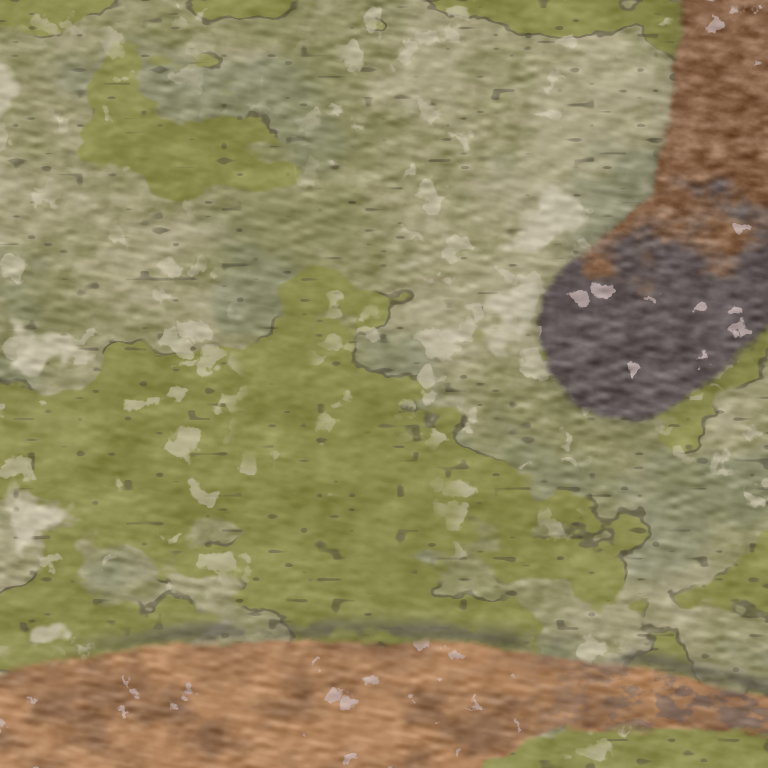
Give the GLSL for this texture, as a three.js fragment shader.

```glsl
// Weathered wall: olive and pale crust with moss patches, cream flakes and cracks,
// crossed by a rusty bar along the bottom and a bent rusty arm at the upper right.
// Value noise shapes the stains, jittered cells the flakes, a height slope the relief.

varying vec2 vUv;

const vec3 OLIVE = vec3(0.55, 0.54, 0.38);
const vec3 PALE = vec3(0.67, 0.64, 0.52);
const vec3 GREY_GREEN = vec3(0.52, 0.53, 0.43);
const vec3 MOSS = vec3(0.53, 0.53, 0.28);
const vec3 CREAM = vec3(0.78, 0.75, 0.66);
const vec3 RUST = vec3(0.52, 0.39, 0.29);
const vec3 ORANGE = vec3(0.70, 0.53, 0.38);
const vec3 CHAR = vec3(0.38, 0.345, 0.34);
const vec3 CRACK = vec3(0.30, 0.28, 0.23);
const vec3 SPECK = vec3(0.76, 0.69, 0.68);

const float RELIEF = 0.36;        // strength of the surface slope shading
const float EDGE = 0.006;         // softness of the large outlines
const float MOSS_LEVEL = 0.555;   // higher means less moss
const float ARM_RADIUS = 0.116;
const vec2 GRAIN = vec2(65.0, 125.0);
const vec2 LIGHT = vec2(-0.0025, 0.0030);

float hash(vec2 p) {
  return fract(sin(dot(p, vec2(127.1, 311.7))) * 43758.5453);
}

float noise(vec2 p) {
  vec2 i = floor(p), f = fract(p);
  f = f * f * (3.0 - 2.0 * f);
  return mix(mix(hash(i), hash(i + vec2(1.0, 0.0)), f.x),
             mix(hash(i + vec2(0.0, 1.0)), hash(i + 1.0), f.x), f.y);
}

float fbm(vec2 p) {
  float sum = 0.0, weight = 0.533;
  for (int i = 0; i < 4; i++) {
    sum += weight * noise(p);
    p = mat2(1.6, 1.2, -1.2, 1.6) * p + 7.3;
    weight *= 0.5;
  }
  return sum;
}

// Fine bumps, stretched along a slightly falling direction
float height(vec2 p) {
  vec2 q = vec2(p.x, p.y + 0.18 * p.x);
  return 0.6 * noise(q * GRAIN) + 0.4 * noise(q * GRAIN * 0.45 + 31.0);
}

// Ragged blobs: one per jittered cell, present in the given share of cells
float flakes(vec2 p, float cells, float share, float seed) {
  vec2 q = p * cells;
  q += 1.3 * (vec2(fbm(q * 1.7 + seed), fbm(q * 1.7 + seed + 40.0)) - 0.5);
  float cover = 0.0;
  for (int j = -1; j <= 1; j++) {
    for (int i = -1; i <= 1; i++) {
      vec2 cell = floor(q) + vec2(float(i), float(j));
      float pick = hash(cell + seed);
      vec2 centre = cell + 0.2 + 0.6 * vec2(hash(cell + seed + 3.0), hash(cell + seed + 9.0));
      float radius = mix(0.14, 0.46, pick / share);
      float d = length((q - centre) * vec2(0.85, 1.1));
      cover = max(cover, step(pick, share) * (1.0 - smoothstep(radius - 0.1, radius + 0.04, d)));
    }
  }
  return cover;
}

float segment(vec2 p, vec2 a, vec2 b) {
  vec2 ab = b - a;
  return length(p - a - ab * clamp(dot(p - a, ab) / dot(ab, ab), 0.0, 1.0));
}

void main() {
  vec2 p = vUv;
  float broad = fbm(p * 5.0 + 2.0);
  float fine = fbm(p * vec2(18.0, 26.0) + 11.0);
  float grit = fbm(p * vec2(45.0, 70.0) + 5.0);
  float slope = height(p + LIGHT) - height(p);
  float ragged = (fine - 0.5) * 0.035 + (grit - 0.5) * 0.015;

  // Crust with grey stains
  vec3 color = mix(OLIVE, PALE, smoothstep(0.34, 0.64, 0.5 * broad + 0.3 * fine + 0.2 * grit));
  color = mix(color, GREY_GREEN, 0.6 * smoothstep(0.48, 0.66, fbm(p * vec2(6.0, 8.0) + 23.0)));

  // Moss patches with broken dark rims
  float mossField = fbm(p * vec2(4.2, 4.8) + 16.0) + 0.2 * (fine - 0.5) - MOSS_LEVEL;
  float moss = smoothstep(-0.012, 0.018, mossField);
  color = mix(color, MOSS + 0.15 * (fine - 0.5), 0.85 * moss);
  float rim = 1.0 - smoothstep(0.003, 0.014, abs(mossField));
  color = mix(color, CRACK, 0.5 * rim * smoothstep(0.5, 0.62, noise(p * 14.0 + 8.0)));

  // Cream flakes, large and small, and short dark nicks
  float cluster = smoothstep(0.42, 0.58, fbm(p * 6.0 + 51.0));
  float cream = max(flakes(p, 8.0, 0.16, 4.0), 0.75 * cluster * flakes(p, 24.0, 0.3, 17.0));
  color = mix(color, CREAM, 0.85 * cream);
  float nick = smoothstep(0.84, 0.94, noise(p * vec2(48.0, 110.0) + 70.0));
  color = mix(color, CRACK, 0.45 * nick * (1.0 - cream));

  // Bottom bar: its depth below the upper edge, and the worn lower right corner
  float barTop = 0.167 - 0.23 * (p.x - 0.42) * (p.x - 0.42) + 0.5 * ragged;
  float depth = barTop - p.y;
  float barFloor = 0.07 * smoothstep(0.58, 0.74, p.x) + ragged;
  float bar = smoothstep(-EDGE, EDGE, depth) * smoothstep(-EDGE, EDGE, p.y - barFloor + 0.02);
  vec3 barColor = mix(RUST, ORANGE, smoothstep(0.35, 0.62, broad * 0.4 + fine * 0.6));
  barColor = mix(barColor, ORANGE, 0.6 * exp(-abs(depth - 0.025) * 45.0));
  barColor = mix(barColor, CHAR, 0.55 * smoothstep(0.6, 0.9, p.x) * smoothstep(0.4, 0.6, grit));

  // Bent arm, charred toward its lower end
  float arm = min(segment(p, vec2(0.82, 0.57), vec2(0.96, 0.69)),
                  segment(p, vec2(0.96, 0.69), vec2(1.02, 1.05))) - ARM_RADIUS + 0.6 * ragged;
  float armMask = 1.0 - smoothstep(-EDGE, EDGE, arm);
  float charred = 1.0 - smoothstep(0.63, 0.73, p.y + 0.25 * (fine - 0.5) - 0.12 * (p.x - 0.85));
  vec3 armColor = mix(RUST + 0.25 * (grit - 0.5), CHAR + 0.12 * (grit - 0.5), charred);

  // Shadows beside both metal parts, then the metal with its light specks
  float seam = exp(-pow((depth + 0.012) / 0.013, 2.0)) * smoothstep(0.03, 0.25, p.x);
  color = mix(color, CRACK + 0.08, 0.75 * seam * smoothstep(0.32, 0.58, fine));
  color *= 1.0 - 0.14 * exp(-max(arm, 0.0) * 70.0);
  float metal = max(bar, armMask);
  color = mix(mix(color, barColor, bar), armColor, armMask);
  color = mix(color, SPECK, 0.75 * metal * flakes(p, 38.0, 0.11, 29.0));

  // Relief is calmer on moss
  color += RELIEF * slope * (1.0 - 0.55 * moss * (1.0 - metal)) + 0.10 * (grit - 0.5);
  gl_FragColor = vec4(clamp(color, 0.0, 1.0), 1.0);
}
```
